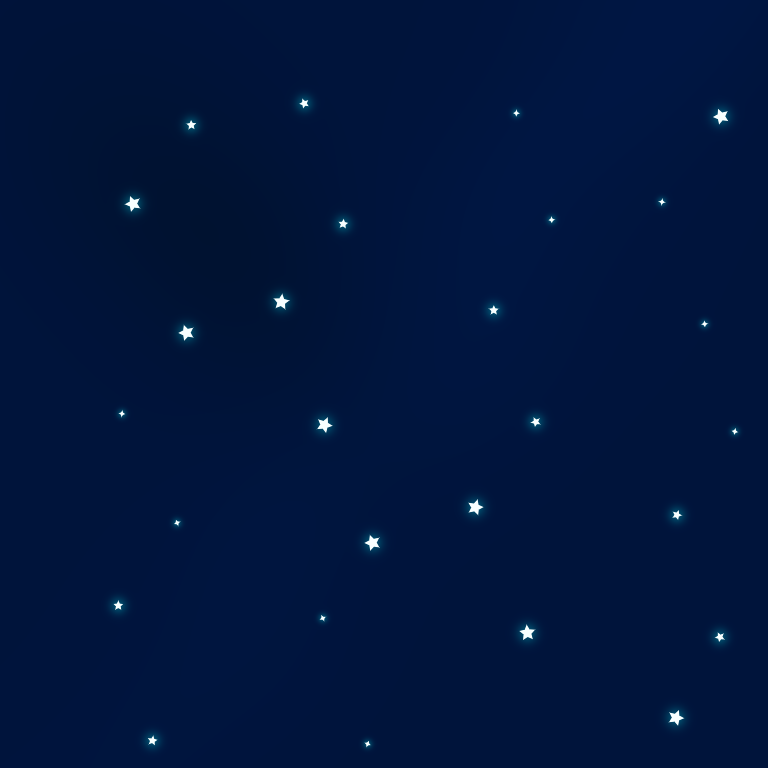
Give the GLSL for this texture, as a Shadertoy shader.

```glsl
const float PI = 3.14159265;
const int STAR_COUNT = 27;

const vec3 NIGHT_BLUE = vec3(0.0, 0.077, 0.232);
const vec3 BAND_BLUE = vec3(0.0, 0.088, 0.264);
const vec3 DEEP_BLUE = vec3(0.0, 0.070, 0.188);
const vec3 GLOW_TEAL = vec3(0.0, 0.46, 0.56);
const vec3 STAR_WHITE = vec3(0.97, 1.0, 1.0);

vec2 hash2(vec2 p) {
    p = vec2(dot(p, vec2(127.1, 311.7)), dot(p, vec2(269.5, 183.3)));
    return fract(sin(p) * 43758.55);
}

float cornerSlope(vec2 corner, vec2 offset) {
    return dot(hash2(corner) * 2.0 - 1.0, offset);
}

float gradientNoise(vec2 p) {
    vec2 cell = floor(p);
    vec2 f = fract(p);
    vec2 blend = f * f * f * (f * (f * 6.0 - 15.0) + 10.0);
    vec2 e = vec2(1.0, 0.0);
    float low = mix(cornerSlope(cell, f), cornerSlope(cell + e, f - e), blend.x);
    float high = mix(cornerSlope(cell + e.yx, f - e.yx),
                     cornerSlope(cell + e.xx, f - e.xx), blend.x);
    return mix(low, high, blend.y);
}

mat2 rotation(float angle) {
    float c = cos(angle);
    float s = sin(angle);
    return mat2(c, s, -s, c);
}

// Signed distance to the edge line of a star, folded into half a point
float starDistance(vec2 p, float points, float radius, float innerRatio) {
    float sector = PI / points;
    float angle = abs(mod(atan(p.x, p.y) + sector, 2.0 * sector) - sector);
    vec2 folded = length(p) * vec2(cos(angle), sin(angle));
    vec2 tip = vec2(radius, 0.0);
    vec2 edge = innerRatio * radius * vec2(cos(sector), sin(sector)) - tip;
    return dot(folded - tip, normalize(vec2(edge.y, -edge.x)));
}

// Faint diagonal band and a dark cloud at the upper left
vec3 skyColor(vec2 uv) {
    float wobble = 0.12 * gradientNoise(uv * 3.0 + 4.0);
    float across = (uv.x - 0.52 - 0.72 * (uv.y - 0.5)) + wobble;
    float band = exp(-across * across / 0.035) * mix(0.35, 1.0, uv.y);
    vec2 cloudOffset = rotation(0.9) * (uv - vec2(0.25, 0.71));
    float cloud = exp(-dot(cloudOffset * cloudOffset, vec2(14.0, 45.0)) + 4.0 * wobble);
    vec3 color = mix(NIGHT_BLUE, BAND_BLUE, band);
    return mix(color, DEEP_BLUE, min(cloud, 1.0));
}

// Evenly spread positions with a little jitter
vec2 starPosition(float index) {
    vec2 spread = fract(vec2(0.37, 0.61) + index * vec2(0.75488, 0.56984));
    vec2 jitter = hash2(vec2(index, 3.0)) - 0.5;
    return mix(vec2(0.03), vec2(0.97), spread) + 0.025 * jitter;
}

vec3 addStar(vec3 color, vec2 p, float points, float radius, float glowRadius,
             float glowStrength, float pixel) {
    float glow = glowStrength * exp(-dot(p, p) / (glowRadius * glowRadius));
    color = mix(color, GLOW_TEAL, glow);
    float d = starDistance(p, points, radius, 0.5);
    return mix(color, STAR_WHITE, smoothstep(0.6, -0.6, d / pixel));
}

void mainImage(out vec4 fragColor, in vec2 fragCoord) {
    vec2 uv = fragCoord / iResolution.y;
    float pixel = 1.0 / iResolution.y;
    vec3 color = skyColor(uv);

    // Large and medium five-pointed stars, small four-pointed sparks
    for (int i = 0; i < STAR_COUNT; i++) {
        float index = float(i);
        float tilt = (hash2(vec2(index, 8.0)).x - 0.5) * 0.9;
        vec2 p = rotation(tilt) * (uv - starPosition(index));
        int kind = i % 3;
        if (kind == 0) {
            color = addStar(color, p, 5.0, 0.0108, 0.0125, 0.68, pixel);
        } else if (kind == 1) {
            color = addStar(color, p, 5.0, 0.0066, 0.0108, 0.62, pixel);
        } else {
            color = addStar(color, p, 4.0, 0.0042, 0.0062, 0.62, pixel);
        }
    }

    fragColor = vec4(color, 1.0);
}
```
